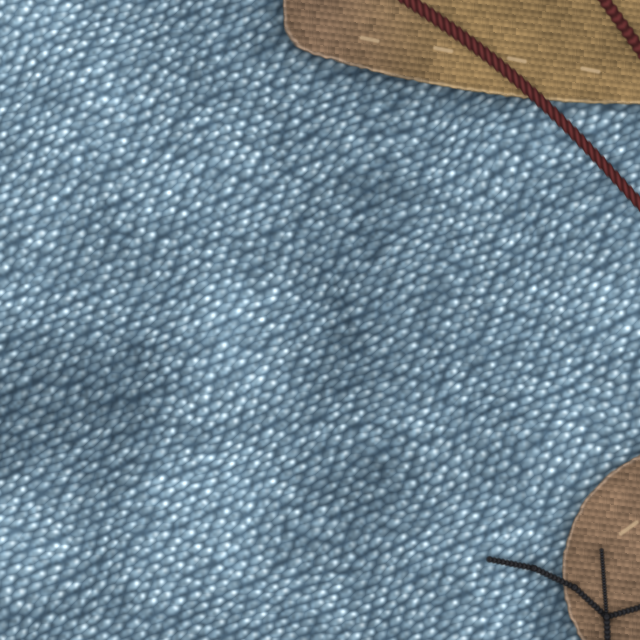
This texture is drawn by a three.js fragment shader. Its source:

```glsl
varying vec2 vUv;

const vec3 DEEP_BLUE = vec3(0.25, 0.335, 0.405);
const vec3 MID_BLUE = vec3(0.49, 0.595, 0.66);
const vec3 PALE_BLUE = vec3(0.88, 0.95, 0.99);
const vec3 BROWN = vec3(0.53, 0.43, 0.345);
const vec3 GOLD = vec3(0.57, 0.47, 0.32);
const vec3 MAROON = vec3(0.31, 0.15, 0.15);
const vec3 BLACK = vec3(0.14, 0.14, 0.15);
const vec3 CREAM = vec3(0.80, 0.70, 0.56);
const vec2 TWILL_COUNT = vec2(58.0, 54.0);
const float TWILL_TILT = 0.35;
const float ROW_SHIFT = 0.35;
const float SOFT = 0.0022;

float hash(vec2 p) {
  vec3 q = fract(vec3(p.xyx) * 0.1031);
  q += dot(q, q.yzx + 33.33);
  return fract((q.x + q.y) * q.z);
}

float noise(vec2 p) {
  vec2 i = floor(p), f = fract(p);
  f = f * f * (3.0 - 2.0 * f);
  return mix(mix(hash(i), hash(i + vec2(1, 0)), f.x),
             mix(hash(i + vec2(0, 1)), hash(i + 1.0), f.x), f.y);
}

float fbm(vec2 p) {
  float sum = 0.0, gain = 0.5;
  for (int i = 0; i < 4; i++) {
    sum += gain * noise(p);
    p = p * 2.03 + 7.1;
    gain *= 0.5;
  }
  return sum;
}

float inside(float d) { return 1.0 - smoothstep(-SOFT, SOFT, d); }

float smoothMax(float a, float b, float k) {
  float h = max(k - abs(a - b), 0.0) / k;
  return max(a, b) + h * h * k * 0.25;
}

// Distance to a segment and position along it
vec2 segment(vec2 p, vec2 a, vec2 b) {
  vec2 ab = b - a;
  float t = clamp(dot(p - a, ab) / dot(ab, ab), 0.0, 1.0);
  return vec2(length(p - a - ab * t), t * length(ab));
}

// Interleaved slanted dashes in rows that fall to the right, with bright flecks
vec3 denim(vec2 p) {
  vec2 bend = vec2(noise(p * 9.0), noise(p * 9.0 + 40.0)) - 0.5;
  vec2 g = (p + bend * 0.014 + vec2(0.0, TWILL_TILT * p.x)) * TWILL_COUNT;
  float dash = 0.0, fleck = 0.0;
  for (int j = -1; j <= 1; j++) {
    float row = floor(g.y) + float(j);
    float x = g.x - ROW_SHIFT * row;
    for (int i = -1; i <= 1; i++) {
      vec2 id = vec2(floor(x) + float(i), row);
      vec2 jitter = vec2(hash(id + 60.0), hash(id + 95.0)) - 0.5;
      vec2 d = vec2(x, g.y) - id - 0.5 - jitter * 0.35;
      d.y = d.y * TWILL_COUNT.x / TWILL_COUNT.y - TWILL_TILT * d.x;
      vec2 r = vec2(0.88 * d.x + 0.47 * d.y, 0.88 * d.y - 0.47 * d.x);
      float tone = hash(id + 130.0);
      vec2 e = r / vec2(0.74, 0.33 + 0.08 * hash(id + 170.0));
      vec2 s = (r - vec2(0.28, 0.03)) / vec2(0.25, 0.22);
      float q = dot(e, e);
      dash = max(dash, exp(-q * sqrt(q)) * (0.75 + 0.35 * tone));
      fleck = max(fleck, exp(-dot(s, s)) * (0.2 + 0.85 * tone));
    }
  }
  float fade = fbm(p * 5.5 + 3.0) - 0.43;
  vec3 color = mix(DEEP_BLUE, MID_BLUE, clamp(dash + fade * 0.5, -0.1, 1.15));
  color = mix(color, PALE_BLUE, fleck * clamp(0.8 + fade, 0.0, 1.0));
  return color * (1.0 + 0.42 * fade + 0.24 * (noise(p * 170.0) - 0.5));
}

// Fine ribbed cloth for the patches
vec3 patchCloth(vec2 p, vec3 tint) {
  vec2 g = (p + vec2(0.0, 0.12 * p.x)) * vec2(85.0, 95.0);
  g.x += 0.5 * floor(g.y);
  float rib = sin(6.2832 * g.y) * 0.09 + sin(6.2832 * g.x) * 0.05;
  float wear = 0.4 * (fbm(p * 14.0) - 0.47) + 0.14 * (hash(floor(g)) - 0.5);
  return tint * (1.0 + rib + wear);
}

vec3 layPatch(vec3 under, vec2 p, float d, vec3 tint) {
  d += 0.003 * (noise(p * 110.0) - 0.5);
  under *= 1.0 - 0.35 * exp(-max(d, 0.0) * 55.0);
  float rim = exp(-pow((d + 0.003) / 0.0025, 2.0));
  vec3 cloth = patchCloth(p, tint) * (1.0 - 0.12 * exp(min(d, 0.0) * 60.0));
  return mix(under, cloth + 0.14 * rim, inside(d));
}

// Twisted cord: across is signed, along sets the twist
vec3 layCord(vec3 under, float across, float along, float halfWidth, vec3 tint) {
  float twist = sin(6.2832 * (along + across * 0.3) / (halfWidth * 1.5));
  float d = abs(across) - halfWidth * (0.9 + 0.1 * twist);
  float roundness = 1.0 - 0.35 * pow(min(abs(across) / halfWidth, 1.0), 2.0);
  under *= 1.0 - 0.25 * exp(-max(d, 0.0) * 180.0);
  return mix(under, tint * roundness * (1.12 + 0.25 * twist), inside(d));
}

vec3 laySegment(vec3 under, vec2 p, vec2 a, vec2 b, float halfWidth, vec3 tint) {
  vec2 s = segment(p, a, b);
  return layCord(under, s.x, s.y, halfWidth, tint);
}

void main() {
  vec2 p = vUv;
  vec3 color = denim(p);

  // Patches
  float lower = 0.837 + 0.30 * (1.0 - p.x) * (1.0 - p.x) - p.y;
  float top = smoothMax(0.443 - p.x, lower, 0.045);
  color = layPatch(color, p, top, mix(BROWN, GOLD, smoothstep(0.48, 0.75, p.x)));
  color = layPatch(color, p, length(p - vec2(1.078, 0.105)) - 0.199, BROWN);

  // Pale stitches
  for (int i = 0; i < 4; i++) {
    float k = float(i);
    vec2 a = vec2(0.565 + 0.115 * k, 0.941 - 0.016 * k);
    color = mix(color, CREAM, 0.75 * inside(segment(p, a, a + vec2(0.025, -0.005)).x - 0.003));
  }
  color = mix(color, CREAM, 0.75 * inside(segment(p, vec2(0.97, 0.166), vec2(0.995, 0.184)).x - 0.003));

  // Maroon cords
  float t = (p.x - 0.638) / 0.362;
  float curve = 1.0 - 0.319 * t + 0.025 * sin(3.1416 * t);
  color = layCord(color, (p.y - curve) * 0.75, p.x * 1.33, 0.0095, MAROON);
  color = laySegment(color, p, vec2(0.93, 1.02), vec2(1.02, 0.895), 0.0095, MAROON);

  // Dark knotted thread
  vec2 knot = vec2(0.948, 0.036);
  vec2 bendA = vec2(0.835, 0.112), bendB = vec2(0.898, 0.082);
  color = laySegment(color, p, vec2(0.765, 0.126), bendA, 0.0045, BLACK);
  color = laySegment(color, p, bendA, bendB, 0.0045, BLACK);
  color = laySegment(color, p, bendB, knot, 0.0045, BLACK);
  color = laySegment(color, p, knot, vec2(1.01, 0.054), 0.0045, BLACK);
  color = laySegment(color, p, vec2(0.940, 0.140), knot, 0.0030, BLACK);
  color = laySegment(color, p, knot, vec2(0.950, -0.02), 0.0050, BLACK);

  gl_FragColor = vec4(clamp(color, 0.0, 1.0), 1.0);
}
```
